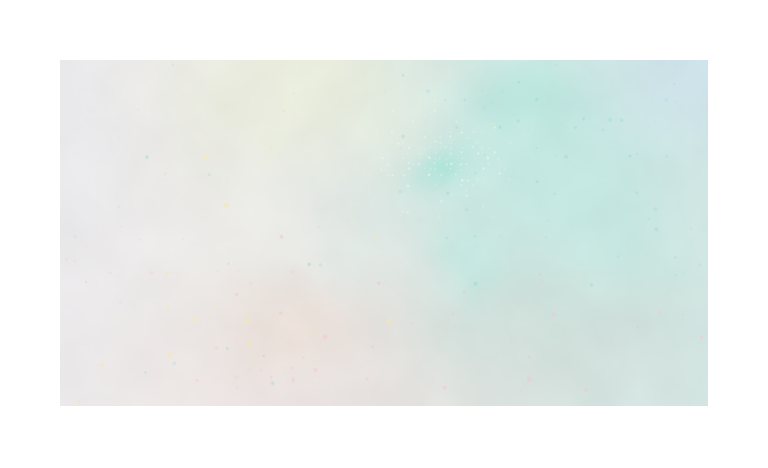
A WebGL 2 fragment shader for this background:

```glsl
#version 300 es
precision highp float;

uniform vec2 u_resolution;
out vec4 outColor;

const vec2 PANEL_MIN = vec2(0.0781, 0.1325);
const vec2 PANEL_MAX = vec2(0.9219, 0.8718);

float hash(vec2 p) {
  vec3 q = fract(p.xyx * vec3(0.1031, 0.1030, 0.0973));
  q += dot(q, q.yzx + 33.33);
  return fract((q.x + q.y) * q.z);
}

float noise(vec2 p) {
  vec2 i = floor(p), f = fract(p);
  f = f * f * (3.0 - 2.0 * f);
  return mix(mix(hash(i), hash(i + vec2(1, 0)), f.x),
             mix(hash(i + vec2(0, 1)), hash(i + vec2(1, 1)), f.x), f.y);
}

float fbm(vec2 p) {
  float sum = 0.0, amp = 0.5;
  for (int i = 0; i < 5; i++) {
    sum += amp * noise(p);
    p = mat2(1.6, 1.2, -1.2, 1.6) * p + 17.3;
    amp *= 0.5;
  }
  return sum;
}

// Soft elliptical glow
float cloud(vec2 p, vec2 center, vec2 radius) {
  vec2 d = (p - center) / radius;
  return exp(-dot(d, d));
}

// Scattered round grains, one candidate per cell
float specks(vec2 p, float cells, float density, float seed, float pixel) {
  vec2 g = p * cells, id = floor(g) + seed;
  vec2 center = 0.3 + 0.4 * vec2(hash(id + 3.7), hash(id + 9.1));
  float radius = mix(0.06, 0.22, hash(id + 5.3));
  float d = length(fract(g) - center) - radius;
  float aa = pixel * cells;
  return step(hash(id), density) * (1.0 - smoothstep(-aa, aa, d))
       * mix(0.3, 1.0, hash(id + 21.0));
}

// Watercolour washes layered from broad to small
vec3 washes(vec2 p, vec2 w, float grain) {
  vec3 cream = vec3(0.927, 0.920, 0.907);
  vec3 mist = vec3(0.826, 0.900, 0.888);
  vec3 mint = vec3(0.745, 0.910, 0.880);
  vec3 teal = vec3(0.660, 0.895, 0.850);
  vec3 sage = vec3(0.820, 0.865, 0.845);
  vec3 peach = vec3(0.925, 0.865, 0.830);
  vec3 rose = vec3(0.925, 0.875, 0.870);
  vec3 lemon = vec3(0.915, 0.930, 0.850);
  vec3 sky = vec3(0.805, 0.885, 0.920);
  vec3 lilac = vec3(0.915, 0.912, 0.928);

  vec3 c = mix(cream, mist, smoothstep(0.3, 1.6, w.x));
  c = mix(c, lilac, 0.85 * cloud(p, vec2(0.0, 0.85), vec2(0.35, 0.50)));
  c = mix(c, lilac, 0.65 * cloud(p, vec2(0.0, 0.10), vec2(0.30, 0.45)));
  c = mix(c, lemon, 0.75 * cloud(w, vec2(0.68, 0.93), vec2(0.36, 0.24)));
  c = mix(c, rose, 0.65 * cloud(w, vec2(0.78, 0.06), vec2(0.60, 0.24)));
  c = mix(c, sage, 0.75 * cloud(w, vec2(1.32, 0.24), vec2(0.38, 0.22)));
  c = mix(c, sage, 0.35 * cloud(w, vec2(1.60, 0.20), vec2(0.16, 0.12)));
  c = mix(c, peach, 0.60 * cloud(w, vec2(0.66, 0.24), vec2(0.22, 0.15)));
  c = mix(c, mint, 0.70 * cloud(w, vec2(1.37, 0.73), vec2(0.34, 0.30)));
  c = mix(c, mint, 0.45 * cloud(w, vec2(1.58, 0.54), vec2(0.24, 0.25)));
  c = mix(c, mint, 0.65 * cloud(w, vec2(1.18, 0.43), vec2(0.10, 0.10)));
  c = mix(c, teal, 0.45 * cloud(w, vec2(1.33, 0.92), vec2(0.18, 0.13)));
  c = mix(c, teal, 0.75 * cloud(w, vec2(1.12, 0.68), vec2(0.075, 0.07)));
  c = mix(c, sky, 0.85 * cloud(p, vec2(1.83, 1.00), vec2(0.26, 0.26)));
  return c + 0.035 * (grain - 0.48);
}

// Dust grains gathered around the washes
vec3 dust(vec3 c, vec2 p, float pixel) {
  vec3 pink = vec3(0.96, 0.76, 0.77), aqua = vec3(0.58, 0.84, 0.82);
  vec3 gold = vec3(0.96, 0.91, 0.67), pale = vec3(0.94, 0.97, 0.91);
  float pinkArea = 0.05 + 0.5 * cloud(p, vec2(0.53, 0.08), vec2(0.12, 0.06));
  float aquaArea = 0.01 + 0.10 * cloud(p, vec2(1.38, 0.78), vec2(0.45, 0.35));
  float paleArea = 0.65 * cloud(p, vec2(1.12, 0.72), vec2(0.13, 0.10));
  float goldArea = 0.01 + 0.12 * cloud(p, vec2(0.50, 0.16), vec2(0.12, 0.15));
  pinkArea *= 1.0 - smoothstep(0.40, 0.65, p.y);
  c = mix(c, pink, 0.55 * specks(p, 32.0, pinkArea, 11.0, pixel));
  c = mix(c, aqua, 0.50 * specks(p, 38.0, aquaArea, 47.0, pixel));
  c = mix(c, gold, 0.65 * specks(p, 30.0, goldArea, 83.0, pixel));
  return mix(c, pale, 0.80 * specks(p, 65.0, paleArea, 131.0, pixel));
}

void main() {
  vec2 uv = gl_FragCoord.xy / u_resolution;
  float panelHeight = (PANEL_MAX.y - PANEL_MIN.y) * u_resolution.y;
  vec2 p = (gl_FragCoord.xy - PANEL_MIN * u_resolution) / panelHeight;
  float pixel = 1.0 / panelHeight;

  // Noise bends the cloud outlines
  vec2 bend = vec2(fbm(p * 5.0 + 4.0), fbm(p * 5.0 + 31.0)) - 0.48;
  vec3 color = washes(p, p + 0.16 * bend, fbm(p * 9.0 + 60.0));
  color = dust(color, p, pixel);

  // White margin around the panel
  vec2 inset = min(uv - PANEL_MIN, PANEL_MAX - uv) * u_resolution;
  vec2 inside = clamp(inset + 0.5, 0.0, 1.0);
  outColor = vec4(mix(vec3(1.0), color, inside.x * inside.y), 1.0);
}
```
